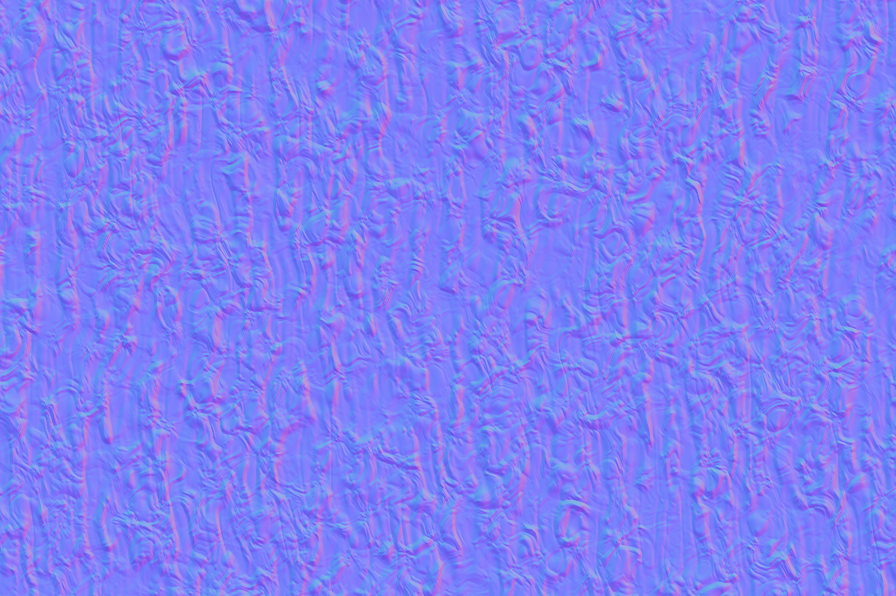
This texture map is drawn by a Shadertoy shader. Its source:

```glsl
#define PLATE_FREQ vec2(38.0, 9.0)
#define EDGE_FREQ vec2(66.0, 27.0)
#define CRACK_FREQ vec2(42.0, 7.0)
#define STREAK_FREQ vec2(85.0, 20.0)
#define GRAIN_FREQ vec2(42.0, 35.0)
#define PLATE_HEIGHT 0.31
#define CRACK_DEPTH 0.07
#define RELIEF 0.0108
#define SAMPLE_STEP 0.0015
#define SIDE_BIAS 0.8
#define BLUE_FALLOFF 0.6
#define TILT_LIMIT 0.45

float hash(vec2 p) {
    return fract(sin(dot(p, vec2(127.1, 311.7))) * 43758.5453);
}

// Value noise with a quintic fade, so its slopes stay smooth
float noise(vec2 p) {
    vec2 cell = floor(p), f = fract(p);
    f = f * f * f * (f * (f * 6.0 - 15.0) + 10.0);
    float low = mix(hash(cell), hash(cell + vec2(1, 0)), f.x);
    float high = mix(hash(cell + vec2(0, 1)), hash(cell + vec2(1, 1)), f.x);
    return mix(low, high, f.y);
}

// Warped, partly creased octaves of lumps and crumbs
float grainNoise(vec2 p) {
    mat2 turn = mat2(0.94, 0.34, -0.34, 0.94);
    vec2 q = turn * p * GRAIN_FREQ;
    q += 1.1 * vec2(noise(q * 0.8 + 3.7), noise(q * 0.8 + 51.2));
    float sum = 0.0, weight = 0.46;
    for (int i = 0; i < 3; i++) {
        float n = noise(q);
        sum += weight * mix(n, abs(2.0 * n - 1.0), 0.45);
        q = turn * q * 1.9 + 17.3;
        weight *= 0.58;
    }
    return sum;
}

float barkHeight(vec2 p) {
    float grain = grainNoise(p);

    // Wandering columns
    vec2 q = p;
    q.x += 0.06 * noise(p * vec2(3.0, 4.0)) + 0.018 * noise(p * 17.0 + 5.0);

    // Raised plates with ragged borders
    float field = 0.54 * noise(q * PLATE_FREQ)
                + 0.28 * noise(q * EDGE_FREQ + 31.7)
                + 0.2 * grain;
    float plate = smoothstep(0.36, 0.58, field);

    // Long narrow cracks and soft vertical streaks
    float crack = smoothstep(0.18, 0.0, abs(noise(q * CRACK_FREQ + 71.3) - 0.5));
    float streak = noise(q * STREAK_FREQ + 11.9);

    return PLATE_HEIGHT * plate
         + (grain - 0.4) * mix(0.35, 1.15, plate)
         - CRACK_DEPTH * crack
         + 0.17 * streak;
}

void mainImage(out vec4 fragColor, in vec2 fragCoord) {
    vec2 p = fragCoord / iResolution.y;

    // Surface slope by central differences
    vec2 dx = vec2(SAMPLE_STEP, 0.0), dy = dx.yx;
    vec2 slope = vec2(barkHeight(p + dx) - barkHeight(p - dx),
                      barkHeight(p + dy) - barkHeight(p - dy));
    slope *= RELIEF / (2.0 * SAMPLE_STEP);

    // Limit steep sides; right-facing ones stay steeper than left-facing
    vec2 tilt = -slope / sqrt(1.0 + dot(slope, slope) / (TILT_LIMIT * TILT_LIMIT));
    tilt.x += SIDE_BIAS * tilt.x * tilt.x - 0.025;

    // Encode the tilt as colour, darkening blue on steep sides
    float blue = 0.99 - BLUE_FALLOFF * dot(tilt, tilt);
    fragColor = vec4(clamp(vec3(0.5 + 0.5 * tilt, blue), 0.0, 1.0), 1.0);
}
```
